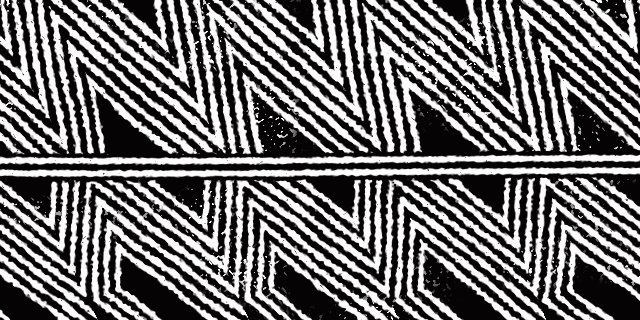
A Shadertoy shader for this pattern:

```glsl
// Two bands of leaning, nested zigzag stripes split by a double rail, in worn black ink.
#define INK vec3(0.02, 0.01, 0.01)
#define PAPER vec3(0.99)
#define STRIPE_HALF 0.24     // half width of a light stripe, in stripe spacings
#define RAIL_Y 0.521         // centre of the divider, measured from the top
#define RAIL_GAP 0.0195      // rail centre to divider centre
#define RAIL_HALF 0.0095
#define DIVIDER_HALF 0.044
#define HAND_WARP 0.014      // slow drift of the hand-drawn lines
#define EDGE_ROUGH 0.0095    // fine raggedness of the edges
#define SPECKLE 0.74         // higher means fewer specks

float hash(vec2 p) {
    return fract(sin(dot(p, vec2(127.1, 311.7))) * 43758.5453);
}

float noise(vec2 p) {
    vec2 i = floor(p), f = fract(p);
    f = f * f * (3.0 - 2.0 * f);
    return mix(mix(hash(i), hash(i + vec2(1, 0)), f.x),
               mix(hash(i + vec2(0, 1)), hash(i + vec2(1, 1)), f.x), f.y);
}

// Stripe level of a leaning zigzag; light stripes are centred on whole numbers.
// p: position below the band top, peakX: first peak, rise: peak spacing in y,
// split: share of the period on the shallow side, fold: level that bends stripes back.
float zigzagLevel(vec2 p, float peakX, float period, float lean,
                  float rise, float split, float count, float fold) {
    float q = (p.x - lean * p.y - peakX) / period;
    float s = fract(q - split) + split - 1.0;
    float shallow = p.y / rise - count * s / split;
    float steep = p.y / rise + count * s / (1.0 - split);
    float level = min(shallow, steep);
    return min(level, max(fold - shallow, min(level, 0.5)));
}

void mainImage(out vec4 fragColor, in vec2 fragCoord) {
    float pixel = 1.0 / iResolution.y;
    vec2 p = fragCoord * pixel;
    p.y = 1.0 - p.y;

    // Hand-drawn drift
    vec2 drift = vec2(noise(p * 5.0), noise(p * 5.0 + 37.0)) - 0.5;
    vec2 w = p + HAND_WARP * drift;
    float fromRail = p.y - RAIL_Y - 0.003 * sin(p.x * 2.6) + 0.002 * p.x;

    // Zigzag bands: solid ink beyond the first and last stripe
    float upper = zigzagLevel(w, 0.142, 0.490, 0.57, 0.104, 0.59, 5.0, 99.0) + 0.2;
    float lower = zigzagLevel(w - vec2(0.0, 0.56), 0.281, 0.472, 0.45, 0.0703, 0.62, 5.0, 9.0);
    bool isUpper = fromRail < 0.0;
    vec2 upperSlope = vec2(dFdx(upper), dFdy(upper));
    vec2 lowerSlope = vec2(dFdx(lower), dFdy(lower));
    float slope = length(isUpper ? upperSlope : lowerSlope) / pixel;
    float level = isUpper ? clamp(upper - 0.4, -4.3, 2.7) : clamp(lower, -3.5, 3.5);
    level += isUpper ? -0.2 : 0.0;
    float stripeHalf = STRIPE_HALF + 0.10 * (noise(p * 14.0) - 0.5);
    float stripes = (stripeHalf - abs(fract(level + 0.5) - 0.5)) / clamp(slope, 12.0, 34.0);

    // Divider with two rails
    float bands = min(stripes, abs(fromRail) - DIVIDER_HALF);
    float rails = RAIL_HALF - abs(abs(fromRail) - RAIL_GAP);

    // Ragged edges, on a turned grid to hide its axes
    vec2 turned = mat2(0.8, 0.6, -0.6, 0.8) * p;
    float rough = EDGE_ROUGH * (noise(turned * 100.0) - 0.5);
    float inside = max(bands + rough, rails + 0.6 * rough);
    float light = smoothstep(-pixel, pixel, inside);

    // Worn patches: light specks in the ink, a few dark pits in the paper
    float wear = smoothstep(0.58, 0.85, noise(p * 6.0 + 11.0));
    float grain = noise(turned * 120.0 + 53.0);
    float specks = smoothstep(SPECKLE, SPECKLE + 0.12, grain) * wear;
    specks *= step(DIVIDER_HALF, abs(fromRail));
    float pits = smoothstep(0.90, 0.98, noise(turned * 105.0 + 91.0)) * 0.7;
    light = max(light * (1.0 - pits), specks);

    fragColor = vec4(mix(INK, PAPER, light), 1.0);
}
```
